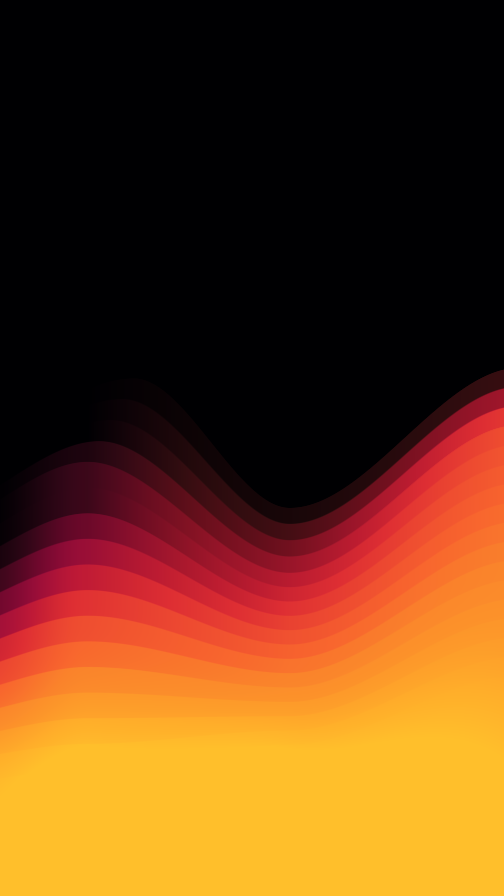
Give the GLSL for this background, as a Shadertoy shader.

```glsl
// Stacked glowing waves, from black through crimson and orange to yellow.

// Height of the top edge of wave k at x, measured down from the top.
float waveEdge(float x, float k) {
    float above = min(k, 0.0), below = max(k, 0.0);
    float hump = 0.5156 + 0.0234 * above + 0.0286 * below;
    float trough = 0.6393 + 0.0182 * above + 0.0160 * below;
    float crest = 0.4961 + 0.0215 * k;
    float leftEnd = hump + max(0.083 - 0.0055 * k, 0.02);
    float humpX = 0.174 - 0.023 * above;
    float y = mix(leftEnd, hump, smoothstep(-0.17, humpX, x));
    y = mix(y, trough, smoothstep(humpX, 0.575, x));
    return mix(y, crest, smoothstep(0.575, 1.03, x));
}

// Heat of a wave level, blended across four places along the width.
float waveHeat(float x, float k) {
    float edgeHeat = 11.0 * smoothstep(0.5, 13.0, k);
    float humpHeat = max(1.03 * k, 1.2 * smoothstep(-2.0, 0.0, k));
    float troughHeat = max(3.9 + min(0.85 * k, 0.6 * k), 0.0);
    float crestHeat = max(min(9.5 + 2.1 * k, 6.4 + 0.29 * k), 0.0);
    float heat = mix(edgeHeat, humpHeat, smoothstep(-0.03, 0.18, x));
    heat = mix(heat, troughHeat, clamp((x - 0.174) / 0.4, 0.0, 1.0));
    return mix(heat, crestHeat, clamp((x - 0.575) / 0.425, 0.0, 1.0));
}

// Black, crimson, red, orange and yellow ramp.
vec3 heatColor(float heat) {
    vec3 ramp[12] = vec3[12](
        vec3(0.0, 0.0, 0.006), vec3(0.19, 0.05, 0.06),
        vec3(0.41, 0.06, 0.11), vec3(0.59, 0.08, 0.16),
        vec3(0.74, 0.11, 0.19), vec3(0.87, 0.18, 0.20),
        vec3(0.93, 0.29, 0.19), vec3(0.97, 0.39, 0.18),
        vec3(0.98, 0.51, 0.17), vec3(0.99, 0.59, 0.165),
        vec3(1.0, 0.68, 0.165), vec3(1.0, 0.75, 0.17));
    heat = clamp(heat, 0.0, 11.0);
    int i = min(int(heat), 10);
    return mix(ramp[i], ramp[i + 1], heat - float(i));
}

void mainImage(out vec4 fragColor, in vec2 fragCoord) {
    vec2 p = fragCoord / iResolution.xy;
    p.y = 1.0 - p.y;

    // Count the waves above this point, in steps and continuously.
    float stepped = -6.0, smoothLevel = -5.0;
    for (int i = -5; i < 19; i++) {
        float k = float(i);
        float edge = waveEdge(p.x, k);
        float depth = p.y - edge;
        float blur = max(fwidth(depth), 1e-5) * 0.7;
        stepped += smoothstep(-blur, blur, depth);
        smoothLevel += clamp(depth / (waveEdge(p.x, k + 1.0) - edge), 0.0, 1.0);
    }

    // Lower waves melt into a smooth gradient.
    float melt = smoothstep(5.0, 14.0, smoothLevel);
    float heat = waveHeat(p.x, mix(stepped, smoothLevel - 0.5, melt));
    vec3 color = heatColor(heat);

    // Plum tint in the dark waves on the left.
    float plum = (1.0 - smoothstep(0.1, 0.4, p.x)) * (1.0 - smoothstep(2.0, 5.0, heat));
    color *= mix(vec3(1.0), vec3(1.0, 0.5, 1.5), plum);
    fragColor = vec4(color, 1.0);
}
```
